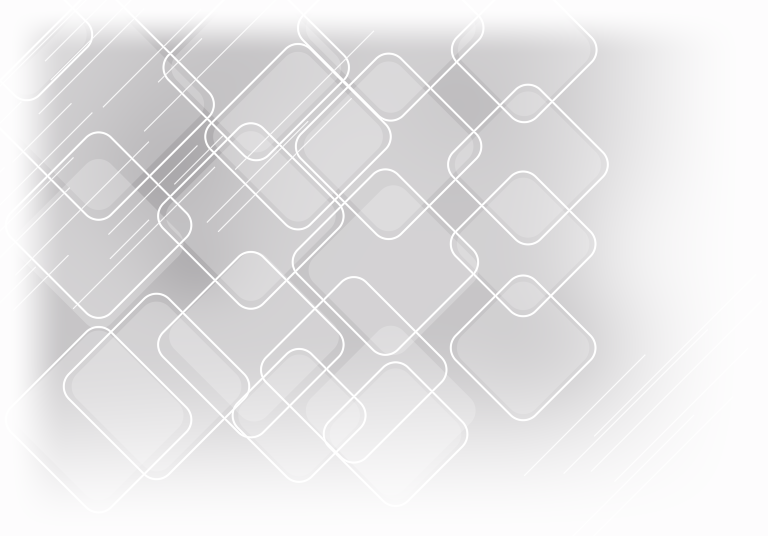
Reproduce this background procedurally as a WebGL 2 fragment shader.

```glsl
#version 300 es
precision highp float;

uniform vec2 u_resolution;
out vec4 fragColor;

const float CORNER = 0.033;
const float LARGE_REACH = 0.173;
const float OUTLINE = 0.0019;
const float HAIRLINE = 0.0011;
const vec3 WHITE = vec3(0.992, 0.990, 0.992);
const vec3 SHADE = vec3(0.98, 1.0, 0.975);

// Large tiles: centre, then offset of the glass pane
const vec4 LARGE[11] = vec4[11](
  vec4(0.184, 0.580, 0.0, -0.035), vec4(0.184, 0.217, 0.0, 0.008),
  vec4(0.292, 0.279, 0.0, 0.0), vec4(0.468, 0.357, 0.006, 0.015),
  vec4(0.468, 0.597, 0.0, 0.0), vec4(0.556, 0.745, 0.0, 0.0),
  vec4(0.478, 0.874, 0.0, 0.0), vec4(0.719, 0.511, 0.015, -0.015),
  vec4(0.725, 0.727, 0.0, 0.0), vec4(0.729, 0.948, 0.0, 0.0),
  vec4(0.660, 0.310, 0.069, -0.076));

// Other tiles: centre, then distance to the tip
const vec3 OTHER[8] = vec3[8](
  vec3(0.184, 0.805, 0.215), vec3(0.738, 0.190, 0.134),
  vec3(0.558, 0.225, 0.124), vec3(0.976, 0.351, 0.135),
  vec3(0.976, 0.545, 0.135), vec3(0.985, 0.693, 0.149),
  vec3(0.978, 0.907, 0.135), vec3(0.050, 0.935, 0.122));

float hash(float n) {
  return fract(sin(n * 127.1) * 43758.5453);
}

float glow(vec2 p, vec2 centre, vec2 radius) {
  vec2 q = (p - centre) / radius;
  return exp(-dot(q, q));
}

// x runs along the rising diagonal, y across it
vec2 diagonal(vec2 p) {
  return vec2(p.x + p.y, p.y - p.x) * 0.70711;
}

float diamond(vec2 p, float reach) {
  vec2 q = abs(diagonal(p)) - (reach - CORNER) * 0.70711;
  return length(max(q, 0.0)) + min(max(q.x, q.y), 0.0) - CORNER;
}

float cover(float d, float aa) {
  return 1.0 - smoothstep(-aa, aa, d);
}

// Returns the pane coverage and the outline coverage
vec2 tile(vec2 p, vec2 offset, float reach, float aa) {
  float pane = cover(diamond(p - offset, reach * 0.915), aa);
  float rim = cover(abs(diamond(p, reach)) - OUTLINE, aa);
  return vec2(pane, rim);
}

// Scattered parallel strokes inside a diagonal band
float strokes(vec2 p, vec2 across, vec2 start, vec2 span, int count, float seed, float aa) {
  vec2 q = diagonal(p);
  float ink = 0.0;
  for (int i = 0; i < count; i++) {
    float n = float(i) + seed;
    float lane = mix(across.x, across.y, (float(i) + hash(n)) / float(count));
    float first = mix(start.x, start.y, hash(n + 31.7));
    float last = first + mix(span.x, span.y, hash(n + 73.3));
    float nearest = clamp(q.x, first, last);
    ink = max(ink, cover(length(q - vec2(nearest, lane)) - HAIRLINE, aa));
  }
  return ink;
}

// Grey depth with faded borders
float backdrop(vec2 p) {
  float sides = smoothstep(0.015, 0.125, p.x) * (1.0 - smoothstep(0.92, 1.40, p.x));
  float ends = smoothstep(0.0, 0.33 + 0.1 * p.x, p.y) * (1.0 - smoothstep(0.895, 0.985, p.y));
  float depth = 0.215;
  depth += 0.11 * glow(p, vec2(0.32, 0.68), vec2(0.17, 0.15));
  depth += 0.06 * glow(p, vec2(0.37, 0.50), vec2(0.10, 0.08));
  depth += 0.06 * glow(p, vec2(0.45, 0.88), vec2(0.22, 0.12));
  depth += 0.03 * glow(p, vec2(0.86, 0.80), vec2(0.12));
  depth += 0.05 * glow(p, vec2(1.10, 0.31), vec2(0.16, 0.12));
  depth -= 0.10 * glow(p, vec2(1.26, 0.53), vec2(0.18, 0.16));
  return depth * sides * ends;
}

void main() {
  vec2 p = gl_FragCoord.xy / u_resolution.y;
  float aa = 0.65 / u_resolution.y;
  float depth = backdrop(p);
  float lines = 0.0;

  // Overlapping glass panes lighten the grey
  for (int i = 0; i < 11; i++) {
    vec2 t = tile(p - LARGE[i].xy, LARGE[i].zw, LARGE_REACH, aa);
    depth *= 1.0 - 0.23 * t.x;
    lines = max(lines, t.y);
  }
  for (int i = 0; i < 8; i++) {
    vec2 t = tile(p - OTHER[i].xy, vec2(0.0), OTHER[i].z, aa);
    depth *= 1.0 - 0.20 * t.x;
    lines = max(lines, t.y);
  }

  // Fine diagonal strokes, upper left and lower right
  float fine = strokes(p, vec2(0.11, 0.60), vec2(0.22, 0.85), vec2(0.10, 0.38), 24, 3.0, aa);
  fine = max(fine, strokes(p, vec2(-0.80, -0.60), vec2(0.74, 0.95), vec2(0.30, 0.46), 7, 51.0, aa));

  vec3 color = WHITE - SHADE * depth;
  color = mix(color, vec3(1.0), max(lines, 0.85 * fine));
  fragColor = vec4(color, 1.0);
}
```
